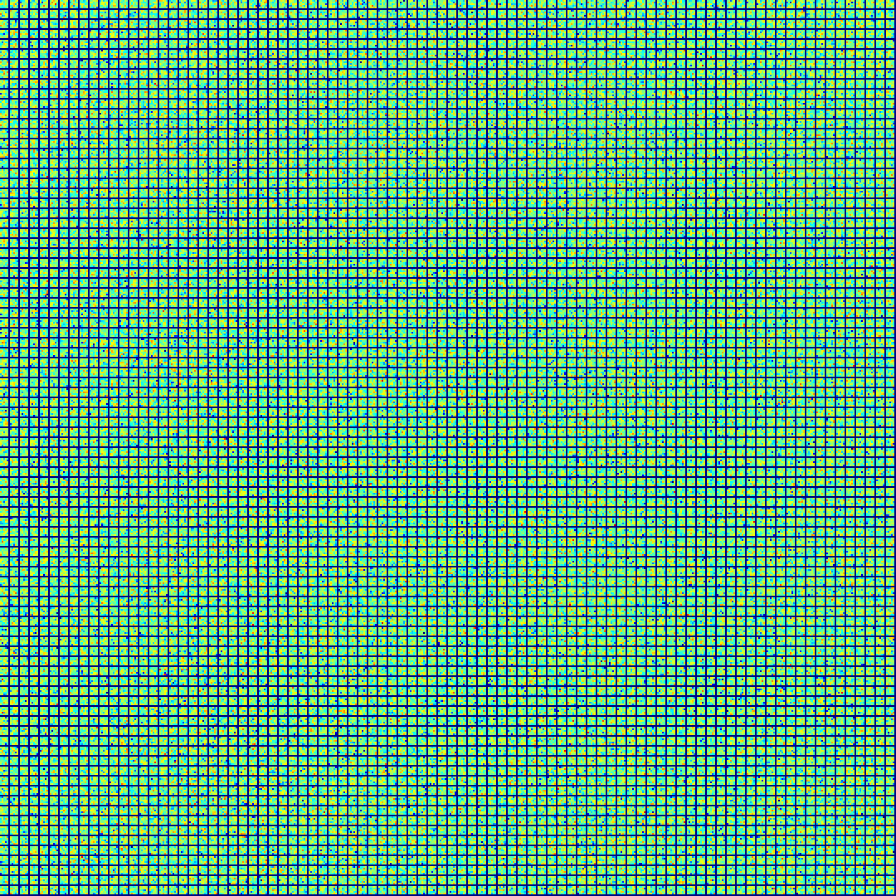
This pattern is drawn by a Shadertoy shader. Its source:

```glsl
// A sheet of 90 by 90 small heat-map tiles, each 5 by 5 texels with a navy rule.
// Every texel takes a hashed level plus layered sines, coloured by a rainbow
// ramp; a box filter over whole texels smooths edges, and indices wrap to tile.

const int TILES = 90;             // repeats across and down
const int TILE_TEXELS = 6;        // five coloured texels and one rule texel
const int SHEET_TEXELS = TILES * TILE_TEXELS;
const float FILTER_WIDTH = 0.65;  // share of the pixel footprint averaged
const float MEAN_LEVEL = 0.505;
const float GRAIN = 0.088;        // standard deviation of the texel levels
const float WAVE = 0.035;         // strength of the drift inside a tile
const float SPECK_CHANCE = 0.045;
const float SPECK_DEPTH = 0.27;
const vec3 RULE_COLOR = vec3(0.0, 0.025, 0.51);

// Three uniform values from an integer key
vec3 hash3(ivec3 key) {
    uvec3 v = uvec3(key) * 1664525u + 1013904223u;
    v.x += v.y * v.z;
    v.y += v.z * v.x;
    v.z += v.x * v.y;
    v ^= v >> 16u;
    v.x += v.y * v.z;
    v.y += v.z * v.x;
    v.z += v.x * v.y;
    return vec3(v >> 8u) / 16777216.0;
}

// Navy, blue, cyan, green, yellow, orange, red
vec3 rainbow(float level) {
    return clamp(1.5 - abs(4.0 * level - vec3(3.0, 2.0, 1.0)), 0.0, 1.0);
}

// Two crossing sines with a random heading and phase per tile
float tileWave(ivec2 tile, vec2 local) {
    vec3 r = hash3(ivec3(tile, 1)) * 6.28318;
    vec2 heading = vec2(cos(r.x), sin(r.x));
    vec2 across = vec2(-heading.y, heading.x);
    return sin(1.3 * dot(local, heading) + r.y)
         + sin(2.1 * dot(local, across) + r.z);
}

vec3 texelColor(ivec2 texel) {
    texel = (texel + SHEET_TEXELS) % SHEET_TEXELS;
    ivec2 tile = texel / TILE_TEXELS;
    ivec2 local = texel % TILE_TEXELS;

    // Rules run along the right and lower sides of each tile
    if (local.x == TILE_TEXELS - 1 || local.y == 0) return RULE_COLOR;

    // Bell-shaped grain, drift and a few stray cold or hot specks
    float grain = 2.0 * (dot(hash3(ivec3(texel, 2)), vec3(1.0)) - 1.5);
    float level = MEAN_LEVEL + GRAIN * grain + WAVE * tileWave(tile, vec2(local));
    vec3 speck = hash3(ivec3(texel, 3));
    if (speck.x < SPECK_CHANCE) level += speck.y < 0.75 ? -SPECK_DEPTH : 0.6 * SPECK_DEPTH;
    return rainbow(clamp(level, 0.0, 1.0));
}

void mainImage(out vec4 fragColor, in vec2 fragCoord) {
    vec2 position = fragCoord / iResolution.xy * float(SHEET_TEXELS);
    vec2 width = min(FILTER_WIDTH * float(SHEET_TEXELS) / iResolution.xy, vec2(2.0));
    vec2 low = position - 0.5 * width;
    vec2 high = position + 0.5 * width;
    vec2 base = floor(position);

    // Average the texels by their overlap with the filter box
    vec3 color = vec3(0.0);
    for (int y = -1; y <= 1; y++) {
        for (int x = -1; x <= 1; x++) {
            vec2 corner = base + vec2(x, y);
            vec2 overlap = max(min(high, corner + 1.0) - max(low, corner), 0.0);
            float weight = overlap.x * overlap.y / (width.x * width.y);
            if (weight > 0.0) color += weight * texelColor(ivec2(corner));
        }
    }
    fragColor = vec4(color, 1.0);
}
```
